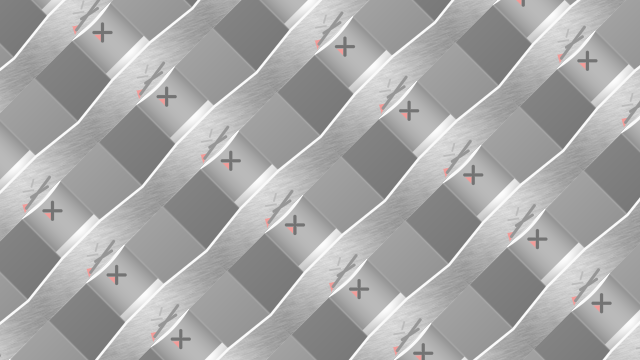
This pattern is drawn by a WebGL 1 fragment shader. Its source:

```glsl
precision highp float;
// Diagonal weave of brushed metal ribbons over grey panels and marked rollers.

uniform vec2 u_resolution;

#define DOWN_STEP 0.1782   // repeat along the down-right diagonal, per axis
#define UP_STEP 0.3171     // repeat along the up-right diagonal, per axis
#define PHASE vec2(0.875, 0.3066)
#define MARK_POS 0.177     // mark centre, measured across the panel
#define ARM 0.0278         // arm length of the cross
#define LINE_WIDTH 0.028
#define RIBBON_START 0.625
#define RIBBON_KINK 0.065
#define BLOCK_START 0.525
#define BRUSH 0.10
#define ROLLER_HALF 0.3333
#define PINK vec3(0.95, 0.61, 0.60)

float hash(vec2 p) {
  return fract(sin(dot(p, vec2(127.1, 311.7))) * 43758.5453);
}

float noise(vec2 p) {
  vec2 i = floor(p), f = fract(p);
  f = f * f * (3.0 - 2.0 * f);
  return mix(mix(hash(i), hash(i + vec2(1.0, 0.0)), f.x),
             mix(hash(i + vec2(0.0, 1.0)), hash(i + vec2(1.0, 1.0)), f.x), f.y);
}

float segment(vec2 p, vec2 a, vec2 b) {
  vec2 pa = p - a, ba = b - a;
  return length(pa - ba * clamp(dot(pa, ba) / dot(ba, ba), 0.0, 1.0));
}

// Signed distance to the line a-b, negative on its right side
float side(vec2 p, vec2 a, vec2 b) {
  vec2 d = normalize(b - a);
  return dot(p - a, vec2(-d.y, d.x));
}

// Triangle with clockwise corners
float triangle(vec2 p, vec2 a, vec2 b, vec2 c) {
  return max(side(p, a, b), max(side(p, b, c), side(p, c, a)));
}

float fill(float d, float aa) {
  return 1.0 - smoothstep(-aa, aa, d);
}

void main() {
  vec2 pos = gl_FragCoord.xy / u_resolution.y;
  float px = 0.7 / u_resolution.y;
  float aaAcross = px / (DOWN_STEP * 1.414);
  float aaAlong = px / (UP_STEP * 1.414);
  float aaMark = px / ARM;

  // Lattice coordinates: across the ribbons, and along them from roller centre
  float across = fract((pos.x + 1.0 - pos.y) / (2.0 * DOWN_STEP) - PHASE.x);
  float along = fract((pos.x + pos.y - 1.0) / (2.0 * UP_STEP) - PHASE.y + 0.5) - 0.5;
  float spread = 2.0 * abs(along);
  float offset = fract(across - MARK_POS + 0.6) - 0.6;
  vec2 mark = (offset * DOWN_STEP * vec2(1.0, -1.0) + along * UP_STEP) / ARM;

  // Dark and medium panels with soft light seams
  float depth = across / RIBBON_START;
  float shade = along < 0.0 ? mix(0.515, 0.475, depth) : mix(0.635, 0.585, depth);
  float seam = 0.5 * min(1.0 - spread, abs(spread - ROLLER_HALF));
  float roller = fill(0.5 * (spread - ROLLER_HALF), aaAlong);
  float bulge = max(0.0, 1.0 - pow(spread / ROLLER_HALF, 2.0));
  shade = mix(shade, mix(0.56, 0.73, bulge), roller);
  shade = mix(shade, 0.67, 0.75 * exp(-pow(seam / 0.006, 2.0)));

  // Bright collar at the end of each roller
  float collar = roller * fill(BLOCK_START - across, aaAcross);
  float glow = mix(0.80, 0.99, smoothstep(-0.18, 0.04, along));
  glow -= 0.09 * smoothstep(0.04, 0.16, along);
  glow -= 0.06 * smoothstep(BLOCK_START + 0.02, RIBBON_START, across);
  shade = mix(shade, glow, collar);

  // Brushed ribbon, brightest beside the rollers
  float kink = max(0.0, (spread - ROLLER_HALF) / (1.0 - ROLLER_HALF));
  float rim = RIBBON_START + RIBBON_KINK * kink;
  float ribbon = max(fill(rim - across, aaAcross),
                     1.0 - smoothstep(0.0, 2.0 * aaAcross, across));
  vec2 grain = mat2(0.94, -0.34, 0.34, 0.94) * mark;
  float streak = 0.6 * noise(grain * vec2(1.2, 7.0) + 40.0)
               + 0.4 * noise(grain * vec2(3.0, 17.0) + 90.0) - 0.5;
  float metal = mix(0.83, 0.62, smoothstep(0.0, 1.0, spread)) + BRUSH * streak;
  metal += 0.04 * smoothstep(1.0, RIBBON_START, across) - 0.02;
  shade = mix(shade, metal, ribbon);

  // White rim and the crescent at the roller mouth
  float edge = abs(across - rim) - 0.5 * LINE_WIDTH;
  shade = mix(shade, 0.98, fill(edge, aaAcross));
  float crescent = abs(across - 0.035 * bulge + 0.008) - 0.017;
  shade = mix(shade, 0.98, fill(crescent, aaAcross) * roller);
  vec3 color = vec3(shade);

  // Faint scratches and the slanted reflection of the cross
  float scratch = min(segment(mark, vec2(-2.1, 2.4), vec2(-1.9, 3.1)),
                      segment(mark, vec2(-2.9, 1.9), vec2(-1.9, 2.05)));
  color = mix(color, vec3(0.71), 0.8 * fill(scratch - 0.09, aaMark));
  float tint = triangle(mark, vec2(-3.0, 0.6), vec2(-2.25, 0.75), vec2(-2.75, -0.25));
  color = mix(color, PINK, fill(tint, aaMark));
  float slash = min(segment(mark, vec2(-2.6, 0.25), vec2(-0.3, 3.35)),
                    segment(mark, vec2(-2.1, 1.35), vec2(-0.5, 2.4)));
  color = mix(color, vec3(0.59), fill(slash - 0.15, aaMark));

  // Cross with its pink corner
  tint = triangle(mark, vec2(-0.8, -0.25), vec2(-0.15, -0.2), vec2(-0.2, -0.85));
  color = mix(color, PINK, fill(tint, aaMark));
  float cross = min(segment(mark, vec2(-0.85, 0.0), vec2(0.85, 0.0)),
                    segment(mark, vec2(0.0, -0.85), vec2(0.0, 0.85)));
  color = mix(color, vec3(0.45), fill(cross - 0.16, aaMark));

  gl_FragColor = vec4(color, 1.0);
}
```
